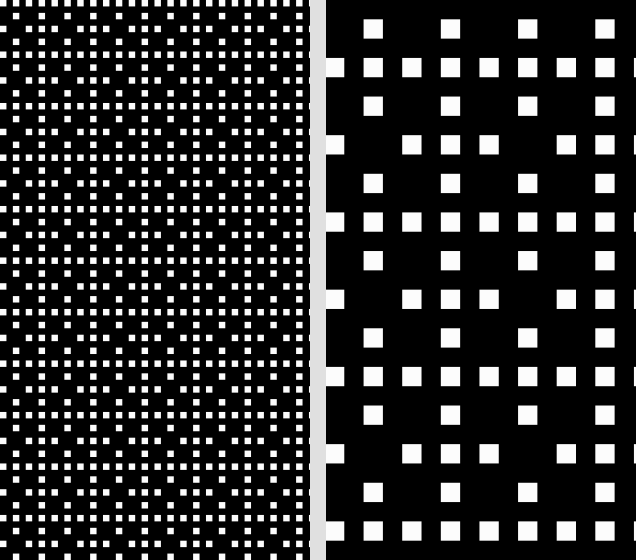
Left: the whole. Right: its middle third, enlarged.
Give the GLSL for this pattern, as a WebGL 2 fragment shader.

```glsl
#version 300 es
precision highp float;
// White squares on black, set on a grid counted from the top left corner.
// A four by four motif, given by parity rules on the cell index, decides
// which squares are drawn; edges are smoothed by pixel coverage.

#define ROWS 43.5      // grid cells over the canvas height
#define MOTIF 4.0      // cells per repeat, both ways
#define SQUARE 0.5     // square side as a share of the cell
#define INK vec3(0.99)
#define GROUND vec3(0.0)

uniform vec2 u_resolution;
out vec4 fragColor;

// 1.0 where the motif has a square, 0.0 where it is left out
float motifCell(vec2 cell) {
    vec2 m = mod(cell, MOTIF);
    bool fullRow = m.y < 0.5;
    bool gapRow = abs(m.y - 2.0) < 0.5;
    bool oddColumn = mod(m.x, 2.0) > 0.5;
    bool gapColumn = abs(m.x - 1.0) < 0.5;
    bool filled = fullRow || (gapRow ? !gapColumn : oddColumn);
    return filled ? 1.0 : 0.0;
}

// Pixel coverage of a centred square, one axis at a time
float squareCoverage(vec2 offset, float pixel) {
    vec2 inside = (0.5 * SQUARE - abs(offset)) / pixel + 0.5;
    vec2 cover = clamp(inside, 0.0, 1.0);
    return cover.x * cover.y;
}

void main() {
    // Grid position, measured right and down from the top left corner
    float pixel = ROWS / u_resolution.y;
    vec2 grid = vec2(gl_FragCoord.x, u_resolution.y - gl_FragCoord.y) * pixel;

    // Shift so each square sits in the middle of its cell
    grid += 0.5 * (1.0 - SQUARE);
    vec2 cell = floor(grid);
    vec2 offset = fract(grid) - 0.5;

    float ink = motifCell(cell) * squareCoverage(offset, pixel);
    fragColor = vec4(mix(GROUND, INK, ink), 1.0);
}
```
